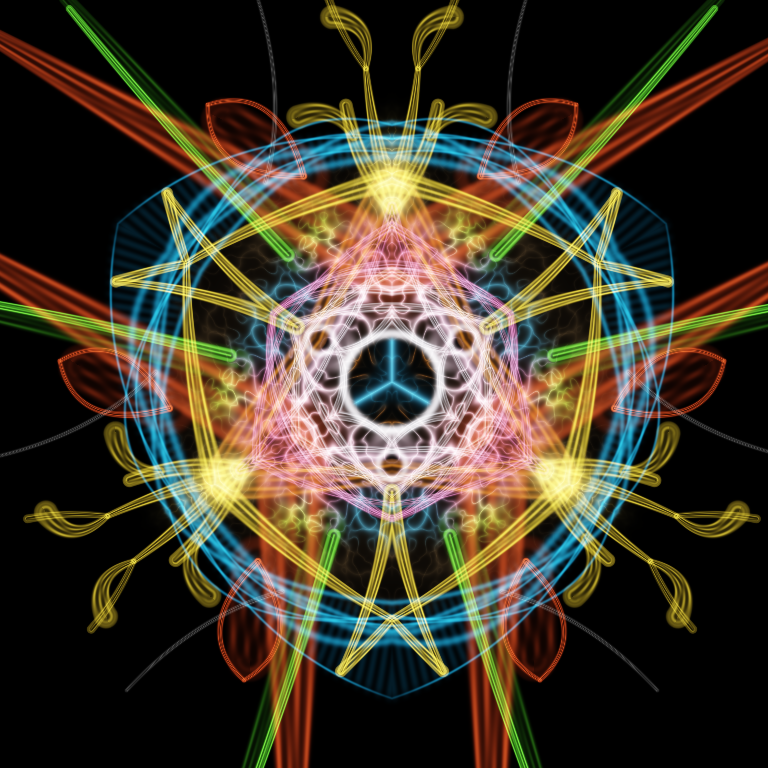
Write a Shadertoy shader that draws this background.

```glsl
// Three-fold mirrored mandala of glowing ribbons, petals and lace on black.
const vec2 CENTER = vec2(.5104, .5026);
const float SECTOR = 2.0943951;
const float EXPOSURE = 1.7;
const float STRANDS = 11.;
const vec2 SIDE_AXIS = vec2(.866, .5);
const vec3 CYAN = vec3(.07, .58, .85);
const vec3 YELLOW = vec3(.95, .78, .14);
const vec3 ORANGE = vec3(.95, .42, .05);
const vec3 RED = vec3(.78, .19, .07);
const vec3 GREEN = vec3(.25, .8, .12);
const vec3 PINK = vec3(.85, .32, .62);
const vec3 WHITE = vec3(.95, .94, 1);

float pixelSize() { return 1. / min(iResolution.x, iResolution.y); }

vec2 hash2(vec2 p) {
  vec3 h = fract(p.xyx * vec3(.1031, .103, .0973));
  h += dot(h, h.yzx + 33.33);
  return fract((h.xx + h.yz) * h.zy);
}

float corner(vec2 cell, vec2 f, vec2 o) {
  return dot(hash2(cell + o + 50.) * 2. - 1., f - o);
}

float gradientNoise(vec2 p) {
  vec2 i = floor(p), f = fract(p), u = f * f * (3. - 2. * f);
  return mix(mix(corner(i, f, vec2(0)), corner(i, f, vec2(1, 0)), u.x),
             mix(corner(i, f, vec2(0, 1)), corner(i, f, vec2(1)), u.x), u.y);
}

float ridge(vec2 p) { return exp(-abs(gradientNoise(p)) * 16.); }
float gauss(float x, float w) { x /= w; return exp(-x * x); }
float glow(vec2 p, vec2 size) { p /= size; return exp(-dot(p, p)); }
float band(float x, float lo, float hi, float soft) {
  return smoothstep(lo - soft, lo + soft, x) * (1. - smoothstep(hi - soft, hi + soft, x));
}

// Bundle of twisted strands along a quadratic curve, half width w0 to w1
float ribbon(vec2 p, vec2 a, vec2 b, vec2 c, float w0, float w1) {
  vec2 chord = c - a, bend = a - 2. * b + c, gap, slope;
  float t = clamp(dot(p - a, chord) / dot(chord, chord), 0., 1.);
  for (int i = 0; i < 5; i++) {
    slope = 2. * (b - a + bend * t);
    gap = p - a - t * (2. * (b - a) + bend * t);
    t = clamp(t + dot(gap, slope) / max(dot(slope, slope), 1e-5), 0., 1.);
  }
  gap = p - a - t * (2. * (b - a) + bend * t);
  float w = max(mix(w0, w1, t), pixelSize());
  float s = length(gap) * sign(slope.x * gap.y - slope.y * gap.x) / w;
  float soft = max(.2, pixelSize() / w);
  float weave = .5 + .25 * (cos(s * STRANDS + 6. * t) + cos(s * STRANDS * .7 - 9. * t));
  float body = 1. - smoothstep(1. - soft, 1. + soft, abs(s));
  return body * (.2 + weave * weave) + .4 * gauss(abs(s) - .85, soft);
}

vec3 outerShapes(vec2 p) {
  // Straight rays
  vec3 c = RED * .7 * ribbon(p, vec2(.022, .163), vec2(.273, .308), vec2(.524, .453), .045, .01);
  c += GREEN * ribbon(p, vec2(.135, .165), vec2(.285, .32), vec2(.42, .486), .008, .004);
  c += GREEN * .2 * ribbon(p, vec2(.12, .165), vec2(.27, .33), vec2(.425, .5), .022, .008);
  // Petal: two outlines and a dim fill
  vec2 base = vec2(.115, .268), tip = vec2(.24, .361);
  c += RED * .8 * ribbon(p, base, vec2(.148, .39), tip, .004, .002);
  c += RED * .8 * ribbon(p, base, vec2(.24, .265), tip, .004, .002);
  c += RED * .22 * ribbon(p, base, vec2(.19, .325), tip - .02, .032, .026);
  // Antlers and their leaves
  vec2 fork = vec2(.034, .408);
  c += YELLOW * .7 * ribbon(p, vec2(0, .235), vec2(.027, .33), fork, .012, .003);
  c += YELLOW * .55 * ribbon(p, fork, vec2(.022, .47), vec2(.078, .475), .003, .014);
  c += YELLOW * .4 * ribbon(p, fork, vec2(.065, .45), vec2(.083, .5), .003, .005);
  c += YELLOW * .7 * ribbon(p, vec2(0, .23), vec2(.045, .28), vec2(.06, .36), .012, .008);
  c += YELLOW * .5 * ribbon(p, vec2(.05, .32), vec2(.075, .365), vec2(.122, .345), .006, .014);
  // Long spikes, reflected at the side axis
  vec2 spike = vec2(.293, .246), turn = SIDE_AXIS * .309;
  c += YELLOW * ribbon(p, SIDE_AXIS * .143, vec2(.22, .14), spike, .01, .004);
  c += YELLOW * ribbon(p, turn, vec2(.28, .19), spike, .005, .007);
  c += YELLOW * .9 * ribbon(p, turn, vec2(.15, .225), vec2(0, .264), .004, .014);
  c += ORANGE * .6 * ribbon(p, vec2(0, .26), vec2(.05, .19), vec2(.1, .058), .02, .014);
  // Faint tendril
  return c + .17 * ribbon(p, vec2(.165, .26), vec2(.135, .37), vec2(.175, .5), .003, .0015);
}

vec3 cyanRings(float r, float a) {
  float lobe = .317 + .095 * pow(a / SECTOR * 2., 1.5), thin = max(.0016, pixelSize());
  float light = .12 * (.6 + .4 * cos(a * 170. + r * 60.)) * band(r, .29, lobe, .012);
  light += .65 * gauss(r - lobe, thin) * (1. - .7 * smoothstep(.85, 1.05, a));
  for (float k = 0.; k < 7.; k++) {
    float path = .298 + .006 * k + .018 * sin(a * (2.5 + .4 * k) + k * 2.1);
    light += .6 * gauss(r - path, thin * (1. + mod(k, 3.)));
  }
  return CYAN * light;
}

vec3 innerLace(vec2 p, float r, float a) {
  vec2 warped = p + .025 * vec2(gradientNoise(p * 16.), gradientNoise(p * 16. + 7.3));
  float fine = ridge(warped * 58. + 3.7), lace = ridge(warped * 26.) + .6 * fine;
  float side = smoothstep(.5, .8, a);
  vec3 c = vec3(.1, .075, .045) * (.4 + lace) * (1. - smoothstep(.2, .34, r));
  c += mix(PINK, CYAN * .8, side * smoothstep(.12, .16, r)) * lace * .75 * band(r, .08, .205, .025);
  c += RED * .8 * (.4 + lace) * glow(p - vec2(0, .125), vec2(.045, .04));
  c += (GREEN + YELLOW * .5) * lace * .7 * glow(p - vec2(.093, .19), vec2(.026));
  c += WHITE * lace * .85 * band(r, .062, .13, .014);
  // Crossing chords between the two mirror axes
  for (int i = 0; i < 9; i++) {
    vec2 h = hash2(vec2(i, 4));
    vec2 start = vec2(0, mix(.065, .25, h.x)), end = SIDE_AXIS * mix(.075, .19, h.y);
    vec3 tint = mix(WHITE, i % 3 == 0 ? ORANGE : PINK, smoothstep(.1, .18, r));
    c += tint * .55 * ribbon(p, start, (start + end) * mix(.35, .65, h.y), end, .006, .003);
  }
  // Dark eyes with bright rims, then the hub and its three arms
  float eye = length(p - SIDE_AXIS * .108), hub = 1. - smoothstep(.05, .062, r);
  c *= .2 + .8 * smoothstep(.009, .016, eye);
  c += WHITE * .7 * gauss(eye - .018, .004);
  c = c * (1. - .75 * hub) + WHITE * 1.3 * gauss(r - .063, .005);
  c += hub * (CYAN * 1.2 + .2) * exp(-p.x / .003);
  c += hub * CYAN * .35 * (.3 + fine) * exp(-p.x / .014);
  c += hub * ORANGE * .5 * fine * smoothstep(.025, .05, r) * side;
  // Hot burst on the main axis
  return c + (YELLOW + .35) * (.45 + lace) * glow(p - vec2(0, .262), vec2(.024, .043));
}

void mainImage(out vec4 fragColor, in vec2 fragCoord) {
  vec2 q = (fragCoord - CENTER * iResolution.xy) * pixelSize();
  float r = length(q);
  float a = abs(mod(atan(q.x, q.y + 1e-6) + SECTOR * .5, SECTOR) - SECTOR * .5);
  vec2 p = r * vec2(sin(a), cos(a));
  vec3 light = outerShapes(p) * smoothstep(.05, .09, r) + cyanRings(r, a) + innerLace(p, r, a);
  fragColor = vec4(1. - exp(-EXPOSURE * light), 1);
}
```
